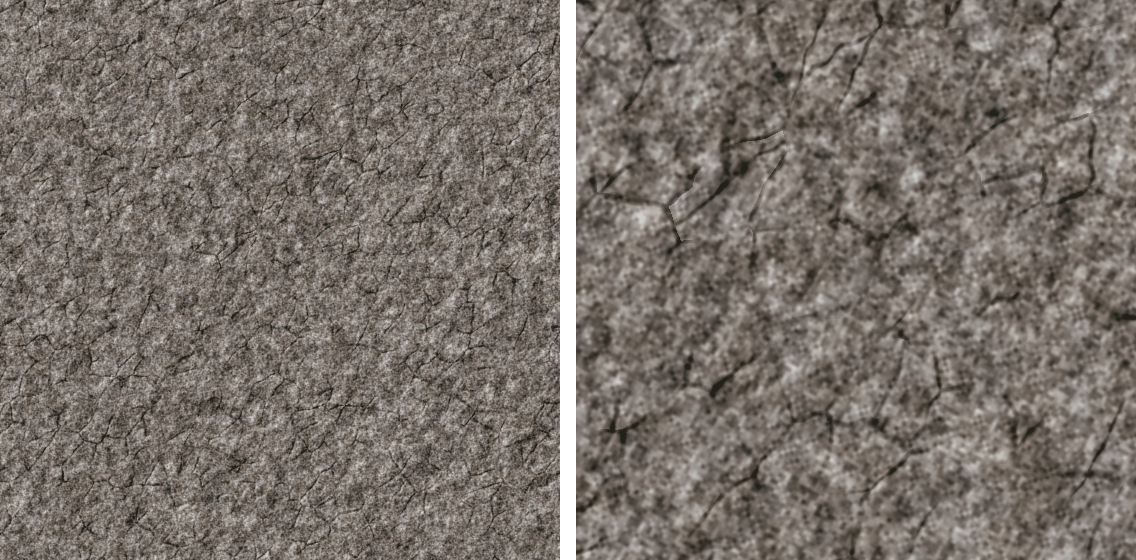
Left: the whole. Right: its middle third, enlarged.
Write a WebGL 2 fragment shader that draws this texture.

```glsl
#version 300 es
precision highp float;
// Weathered grey-brown rock: gritty mottled relief broken by fine slanted cracks.

uniform vec2 u_resolution;
out vec4 fragColor;

const vec3 DARK = vec3(0.27, 0.25, 0.22);
const vec3 MID = vec3(0.45, 0.41, 0.38);
const vec3 LIGHT = vec3(0.68, 0.66, 0.64);
const float DARK_TONE = 0.25;
const float MID_TONE = 0.42;
const float LIGHT_TONE = 0.66;

const float BASE_TONE = 0.452;
const float LUMP_SCALE = 34.0;      // lumps across the canvas
const float MOTTLE_SCALE = 56.0;
const float MOTTLE = 0.30;
const float COARSE_GRAIN_SCALE = 180.0;
const float COARSE_GRAIN = 0.20;
const float FINE_GRAIN_SCALE = 400.0;
const float FINE_GRAIN = 0.27;

const float CRACK_SCALE = 29.0;     // plates across the canvas
const float CRACK_ANGLE = 0.85;     // direction of the long plate edges
const float CRACK_STRETCH = 1.55;
const float CRACK_WIDTH = 0.0014;
const float CRACK_DARKNESS = 0.18;
const float TROUGH_WIDTH = 0.0045;
const float TROUGH_DEPTH = 0.06;

const vec2 LIGHT_DIR = vec2(-0.80, 0.60);
const float LIGHT_STEP = 0.0030;
const float RELIEF = 1.30;

float hash(vec2 p) {
    vec3 q = fract(p.xyx * vec3(0.1031, 0.1030, 0.0973));
    q += dot(q, q.yzx + 33.33);
    return fract((q.x + q.y) * q.z);
}

vec2 hash2(vec2 p) {
    return vec2(hash(p), hash(p + 57.3));
}

// Smooth value noise, centred on zero
float noise(vec2 p) {
    vec2 i = floor(p);
    vec2 f = fract(p);
    f = f * f * (3.0 - 2.0 * f);
    float low = mix(hash(i), hash(i + vec2(1, 0)), f.x);
    float high = mix(hash(i + vec2(0, 1)), hash(i + vec2(1, 1)), f.x);
    return mix(low, high, f.y) - 0.5;
}

mat2 rotation(float a) {
    return mat2(cos(a), sin(a), -sin(a), cos(a));
}

float fbm(vec2 p) {
    float sum = 0.0;
    float amplitude = 0.5;
    mat2 turn = 2.03 * rotation(0.65);
    for (int i = 0; i < 4; i++) {
        sum += amplitude * noise(p);
        p = turn * p + 19.7;
        amplitude *= 0.55;
    }
    return sum;
}

// Cellular plates: x = distance to the nearest edge, y = random plate value
vec2 plates(vec2 p) {
    p += 0.014 * vec2(noise(p * 20.0), noise(p * 20.0 + 41.0));
    p += 0.004 * vec2(noise(p * 95.0), noise(p * 95.0 + 23.0));
    vec2 q = rotation(-CRACK_ANGLE) * p * CRACK_SCALE;
    q.x /= CRACK_STRETCH;
    vec2 cell = floor(q);
    vec2 nearest = vec2(8.0);
    vec2 second = vec2(8.0);
    vec2 id = cell;
    for (int y = -1; y <= 1; y++) {
        for (int x = -1; x <= 1; x++) {
            vec2 c = cell + vec2(x, y);
            vec2 r = c + hash2(c) - q;
            if (dot(r, r) < dot(nearest, nearest)) {
                second = nearest;
                nearest = r;
                id = c;
            } else if (dot(r, r) < dot(second, second)) {
                second = r;
            }
        }
    }
    float edge = dot(0.5 * (nearest + second), normalize(second - nearest));
    return vec2(edge / CRACK_SCALE, hash(id + 7.1));
}

// Cracks fade in and out along their length
float crackStrength(vec2 p) {
    return smoothstep(-0.25, 0.30, noise(p * 36.0 + 5.0));
}

float height(vec2 p, float edge) {
    float trough = 1.0 - smoothstep(0.0, TROUGH_WIDTH, edge);
    return fbm(p * LUMP_SCALE) - TROUGH_DEPTH * trough * crackStrength(p);
}

void main() {
    vec2 p = gl_FragCoord.xy / min(u_resolution.x, u_resolution.y);
    vec2 plate = plates(p);

    // Side light over lumps and crack lips
    vec2 lit = p + LIGHT_DIR * LIGHT_STEP;
    float tone = BASE_TONE + RELIEF * (height(p, plate.x) - height(lit, plates(lit).x));

    // Mottling, plate variation and grit
    tone += MOTTLE * fbm(p * MOTTLE_SCALE + 71.0) + 0.04 * (plate.y - 0.5);
    tone += COARSE_GRAIN * noise(p * COARSE_GRAIN_SCALE);
    tone += FINE_GRAIN * noise(rotation(0.5) * p * FINE_GRAIN_SCALE);

    // Dark crack lines
    float crack = 1.0 - smoothstep(0.2 * CRACK_WIDTH, 1.5 * CRACK_WIDTH, plate.x);
    tone -= CRACK_DARKNESS * crack * crackStrength(p);
    tone = clamp(tone, 0.12, 0.80);

    // Tone to stone colour, with a faint warm and cool drift
    vec3 shade = mix(DARK, MID, (tone - DARK_TONE) / (MID_TONE - DARK_TONE));
    vec3 shine = mix(MID, LIGHT, (tone - MID_TONE) / (LIGHT_TONE - MID_TONE));
    vec3 colour = tone < MID_TONE ? shade : shine;
    colour += vec3(0.012, 0.0, -0.015) * noise(p * 60.0 + 90.0);
    fragColor = vec4(colour, 1.0);
}
```
